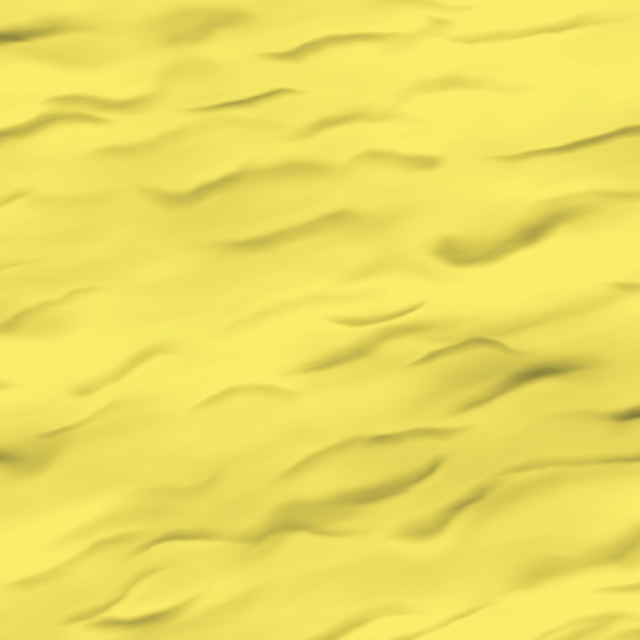
A WebGL 2 fragment shader for this texture:

```glsl
#version 300 es
precision highp float;
// Soft yellow painted surface with wavy, tapered olive creases.

uniform vec2 u_resolution;
out vec4 fragColor;

const vec3 LIGHT_YELLOW = vec3(0.985, 0.93, 0.42);
const vec3 OCHRE = vec3(0.86, 0.795, 0.325);
const vec3 DARK_OLIVE = vec3(0.50, 0.48, 0.22);
const float OCHRE_SHADE = 0.27;
const vec2 CREASE_GRID = vec2(5.0, 11.0);

// Integer hash: cell and seed to four values in 0..1
vec4 hash4(vec2 cell, int seed) {
    uvec4 v = uvec4(ivec4(ivec2(cell), seed, seed * 7 + 3));
    v = v * 1664525u + 1013904223u;
    v += v.yzxy * v.wxyz;
    v ^= v >> 16u;
    v += v.yzxy * v.wxyz;
    v ^= v >> 16u;
    return vec4(v >> 8u) / 16777216.0;
}

float valueNoise(vec2 p, int seed) {
    vec2 cell = floor(p);
    vec2 f = p - cell;
    f = f * f * f * (f * (f * 6.0 - 15.0) + 10.0);
    float a = hash4(cell, seed).x;
    float b = hash4(cell + vec2(1.0, 0.0), seed).x;
    float c = hash4(cell + vec2(0.0, 1.0), seed).x;
    float d = hash4(cell + vec2(1.0, 1.0), seed).x;
    return mix(mix(a, b, f.x), mix(c, d, f.x), f.y);
}

float fbm(vec2 p, int seed) {
    float sum = 0.0;
    float amplitude = 0.5;
    for (int i = 0; i < 4; i++) {
        sum += amplitude * valueNoise(p, seed + i);
        p = mat2(1.9, 0.25, -0.35, 2.0) * p + 5.3;
        amplitude *= 0.5;
    }
    return sum / 0.9375;
}

// The grain rises to the right, more steeply near the bottom
float grainSlope(float y) {
    return mix(0.36, 0.04, clamp(y, 0.0, 1.0));
}

// One crease around its centre: crisp on one side, fading on the other
float crease(vec2 p, float slope, float widthScale, vec4 shape, vec4 style) {
    float halfLength = mix(0.09, 0.195, shape.x);
    float t = p.x / halfLength;
    if (abs(t) >= 1.0) return 0.0;

    float bend = (shape.y - 0.6) * 0.035 * t * t;
    float wave = 0.010 * sin(t * 3.2 + shape.z * 6.28);
    float offset = p.y - slope * p.x - bend - wave;

    float width = widthScale * mix(0.008, 0.020, shape.w);
    width *= 0.3 + 0.7 * sqrt(1.0 - t * t);
    float side = style.x < 0.55 ? -1.0 : 1.0;
    float u = side * offset / width;

    float along = style.y < 0.5 ? t : -t;
    float fade = smoothstep(-1.0, -0.1, along) * (1.0 - smoothstep(0.55, 1.0, along));
    float body = smoothstep(-0.75, 0.2, u) * (1.0 - smoothstep(0.2, 2.2, u));
    float core = pow(body, 4.0) * fade * fade * style.w * style.w;
    float rim = exp(-2.0 * (u + 1.1) * (u + 1.1));

    float strength = mix(0.15, 0.40, style.z * style.z);
    return fade * (strength * body - 0.03 * rim) + 0.45 * core * strength;
}

// Creases scattered on a jittered grid
float creaseLayer(vec2 p, float widthScale, float density, int seed) {
    vec2 home = floor(p * CREASE_GRID);
    float shade = 0.0;
    for (int j = -3; j <= 3; j++) {
        for (int i = -1; i <= 1; i++) {
            vec2 cell = home + vec2(i, j);
            vec4 place = hash4(cell, seed);
            if (place.z > density) continue;
            vec2 centre = (cell + place.xy) / CREASE_GRID;
            float slope = grainSlope(centre.y) + (place.w - 0.5) * 0.22;
            vec4 shape = hash4(cell, seed + 11);
            vec4 style = hash4(cell, seed + 23);
            float mark = crease(p - centre, slope, widthScale, shape, style);
            shade += mark * (1.0 - clamp(shade * 1.5, 0.0, 1.0));
        }
    }
    return shade;
}

vec3 paintColor(float shade) {
    vec3 light = mix(LIGHT_YELLOW, OCHRE, clamp(shade / OCHRE_SHADE, 0.0, 1.0));
    return mix(light, DARK_OLIVE, clamp((shade - OCHRE_SHADE) / (1.0 - OCHRE_SHADE), 0.0, 1.0));
}

void main() {
    vec2 p = gl_FragCoord.xy / u_resolution;

    // Gentle warp gives every form a hand-brushed wander
    vec2 warp = vec2(fbm(p * vec2(5.0, 8.0), 41), fbm(p * vec2(7.0, 9.0), 53)) - 0.5;
    vec2 q = p + warp * vec2(0.06, 0.035);

    // Broad tonal clouds and finer streaks along the grain
    vec2 grain = vec2(q.x, q.y - grainSlope(0.5) * q.x);
    float clouds = fbm(grain * vec2(2.6, 7.0) + 3.0, 61) - 0.5;
    float streaks = fbm(grain * vec2(8.0, 30.0) + 9.0, 73) - 0.5;
    float shade = 0.07 + 0.38 * clouds + 0.09 * streaks;

    // Faint wide folds, then the distinct creases with uneven pigment
    float pigment = 1.0 + 1.6 * streaks + 0.8 * clouds;
    shade += 0.50 * creaseLayer(q, 1.7, 0.55, 101);
    shade += pigment * creaseLayer(q, 1.0, 0.70, 211);

    fragColor = vec4(paintColor(max(shade, 0.0)), 1.0);
}
```
